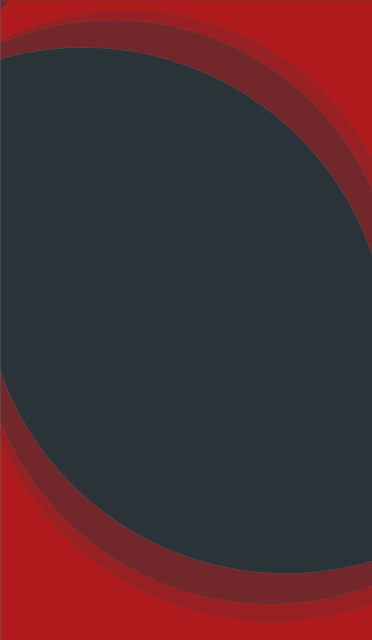
Write a WebGL 1 fragment shader that draws this background.

```glsl
precision highp float;

uniform vec2 u_resolution;

const float ASPECT = 0.5833;
const vec3 RED = vec3(0.686, 0.106, 0.110);
const vec3 CRIMSON = vec3(0.600, 0.127, 0.133);
const vec3 MAROON = vec3(0.447, 0.155, 0.165);
const vec3 SLATE = vec3(0.165, 0.200, 0.218);
const vec3 RIM = vec3(0.36, 0.39, 0.41);

// Signed distance to a round cap that continues straight below its center
float capAbove(vec2 p, vec2 center, float radius) {
  vec2 q = p - center;
  return length(vec2(q.x, max(q.y, 0.0))) - radius;
}

// The same cap, turned upside down
float capBelow(vec2 p, vec2 center, float radius) {
  vec2 q = p - center;
  return length(vec2(q.x, min(q.y, 0.0))) - radius;
}

float coverage(float dist, float pixel) {
  return 1.0 - smoothstep(-0.6 * pixel, 0.6 * pixel, dist);
}

// Fills a shape and traces a hairline along its edge
vec3 paint(vec3 base, vec3 fill, float dist, float rimStrength, float pixel) {
  vec3 color = mix(base, fill, coverage(dist, pixel));
  float rim = coverage(abs(dist) - 0.0005, pixel);
  return mix(color, RIM, rim * rimStrength);
}

void main() {
  vec2 p = gl_FragCoord.xy / u_resolution * vec2(ASPECT, 1.0);
  float pixel = max(1.0 / u_resolution.y, ASPECT / u_resolution.x);

  // Each band lies between an upper and a lower arc
  float outer = max(capAbove(p, vec2(0.1973, 0.5456), 0.4388),
                    capBelow(p, vec2(0.4271, 0.4896), 0.4610));
  float middle = max(capAbove(p, vec2(0.1770, 0.5247), 0.4440),
                     capBelow(p, vec2(0.4241, 0.5130), 0.4570));
  float inner = max(capAbove(p, vec2(0.1302, 0.4466), 0.4792),
                    capBelow(p, vec2(0.4492, 0.5807), 0.4766));

  vec3 color = paint(RED, CRIMSON, outer, 0.15, pixel);
  color = paint(color, MAROON, middle, 0.25, pixel);
  color = paint(color, SLATE, inner, 0.45, pixel);

  // Small dark bevel in the upper left corner
  float bevel = dot(p - vec2(0.0, 0.982), normalize(vec2(0.018, -0.0145)));
  color = paint(color, MAROON, bevel, 0.15, pixel);

  // Hairlines on the left and top borders
  color = mix(color, RIM, 0.6 * coverage(p.x - 0.0012, pixel));
  color = mix(color, RIM, 0.2 * coverage(1.0 - p.y - 0.0012, pixel));

  gl_FragColor = vec4(color, 1.0);
}
```
